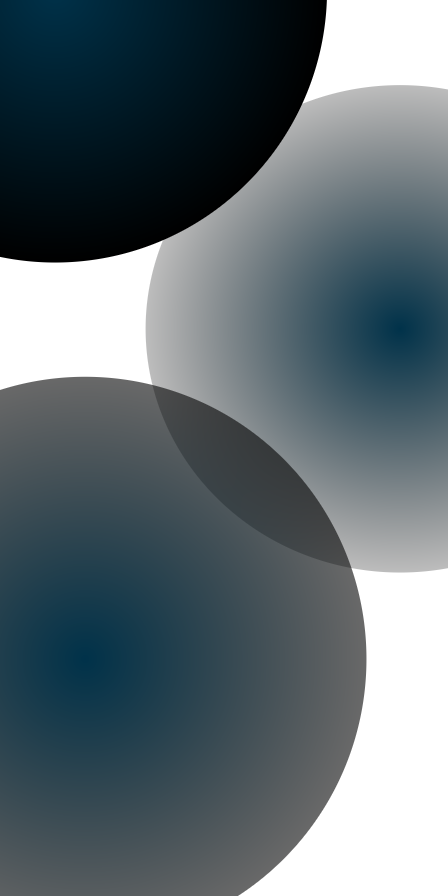
Give the GLSL for this background, as a Shadertoy shader.

```glsl
// Three large overlapping discs on white, each filled with a radial gradient
// from deep blue at the centre to black at the rim. Two of the discs also
// fade in opacity outwards, so they darken where they overlap.

const vec3 DEEP_BLUE = vec3(0.0, 0.196, 0.29);

// Composites one gradient ellipse over the backdrop.
vec3 overDisc(vec3 backdrop, vec2 p, vec2 centre, vec2 radii, float rimAlpha, float pixel) {
    float t = length((p - centre) / radii);
    float signedDist = (t - 1.0) * min(radii.x, radii.y);
    float coverage = clamp(0.5 - signedDist / pixel, 0.0, 1.0);
    float ramp = min(t, 1.0);
    vec3 fill = mix(DEEP_BLUE, vec3(0.0), ramp);
    return mix(backdrop, fill, coverage * mix(1.0, rimAlpha, ramp));
}

void mainImage(out vec4 fragColor, in vec2 fragCoord) {
    // Canvas is 1 unit wide and 2 units high
    vec2 p = fragCoord / iResolution.xy * vec2(1.0, 2.0);
    float pixel = 2.0 / iResolution.y;

    vec3 color = vec3(1.0);
    // Pale disc at the right
    color = overDisc(color, p, vec2(0.893, 1.266), vec2(0.568, 0.544), 0.26, pixel);
    // Smoky disc at the lower left
    color = overDisc(color, p, vec2(0.190, 0.529), vec2(0.628, 0.630), 0.59, pixel);
    // Opaque dark disc at the top left
    color = overDisc(color, p, vec2(0.123, 2.022), vec2(0.607, 0.608), 1.0, pixel);

    fragColor = vec4(color, 1.0);
}
```
